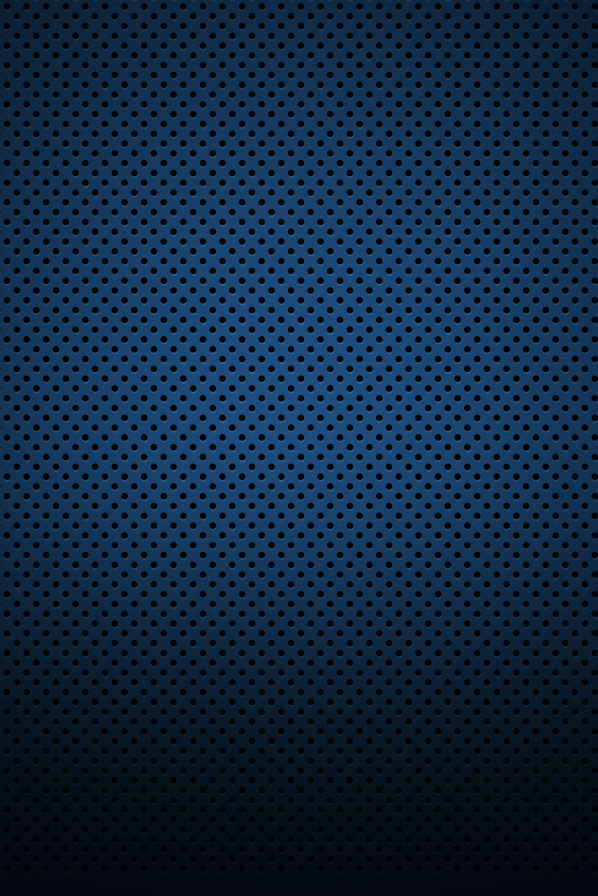
Reproduce this pattern procedurally as a Shadertoy shader.

```glsl
// Perforated blue metal sheet: staggered round holes with a faint lit lower rim.
// Two interleaved square lattices give the holes; an off-centre glow, wider
// above than below, shades the sheet; layered sines vary rim and grain.

// Offset from the nearest hole of the staggered lattice
vec2 nearestHole(vec2 q) {
    vec2 a = q - floor(q + 0.5);
    vec2 b = fract(q) - 0.5;
    return dot(a, a) < dot(b, b) ? a : b;
}

// Coverage of a disc with an edge softened over one pixel
float disc(vec2 offset, float radius, float pixel) {
    return 1.0 - smoothstep(-0.65 * pixel, 0.65 * pixel, length(offset) - radius);
}

// Smooth variation in -1..1 from layered sines
float ripple(vec2 p) {
    return 0.5 * sin(p.x * 2.3 + 1.7 * sin(p.y * 1.9))
         + 0.3 * sin(p.y * 3.7 - p.x * 1.3)
         + 0.2 * sin(p.x * 7.1 + p.y * 5.3);
}

// Broad light falling off sideways, upwards and faster downwards
float sheetGlow(vec2 p) {
    vec2 d = p - vec2(0.5, 0.84);
    d /= vec2(0.78, d.y > 0.0 ? 0.80 : 0.50);
    return 0.07 + 0.93 * exp(-dot(d, d));
}

void mainImage(out vec4 fragColor, in vec2 fragCoord) {
    // Canvas is 1.5 units high; hole pitch is 0.0328 units
    vec2 p = fragCoord * 1.5 / iResolution.y;
    vec2 q = vec2(p.x, 1.5 - p.y) / 0.0328 - vec2(0.357, 0.327);
    float pixel = 1.5 / (0.0328 * iResolution.y);

    // Hole offset (y points down) and the plain strip at the foot
    vec2 offset = nearestHole(q);
    vec2 centre = q - offset;
    float punched = 1.0 - step(44.2, centre.y);

    // Sheet colour with fine grain
    float glow = sheetGlow(p);
    vec3 color = vec3(0.117, 0.302, 0.495) * glow;
    color *= 1.0 + 0.025 * ripple(q * 5.0);

    // Lit rim below each hole, then the hole over it
    float rim = disc(offset - vec2(0.02, 0.085), 0.17, pixel);
    rim *= smoothstep(0.05, 0.2, offset.y) * (0.75 + 0.25 * ripple(centre));
    color += vec3(0.09, 0.13, 0.15) * rim * punched * (0.15 + 0.85 * glow);
    float hole = disc(offset, 0.168, pixel) * punched;
    color = mix(color, vec3(0.005, 0.015, 0.035) * (0.4 + 0.6 * glow), 0.96 * hole);

    fragColor = vec4(color, 1.0);
}
```
